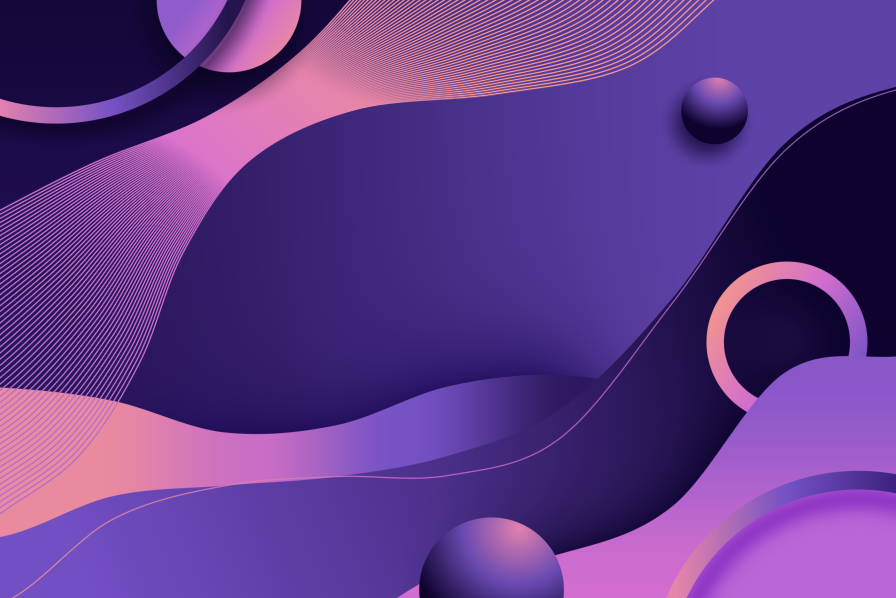
Give the GLSL for this background, as a WebGL 2 fragment shader.

```glsl
#version 300 es
precision highp float;
// Abstract purple background: flowing panels, a line-mesh ribbon, rings and spheres.
// Panel edges are splines over evenly spaced knots; each layer is painted
// back to front with soft shadows, in units of the canvas height.
uniform vec2 u_resolution;
out vec4 fragColor;

const vec3 NIGHT = vec3(0.05, 0.01, 0.18);
const vec3 INDIGO = vec3(0.18, 0.10, 0.38);
const vec3 VIOLET = vec3(0.46, 0.32, 0.77);
const vec3 ORCHID = vec3(0.82, 0.43, 0.81);
const vec3 PEACH = vec3(0.95, 0.58, 0.56);

// Catmull-Rom spline through nine heights, x in knot units
float spline(float h[9], float x) {
  x = clamp(x, 0.0, 7.999);
  int i = int(x);
  float f = fract(x);
  float a = h[max(i - 1, 0)], b = h[i], c = h[i + 1], d = h[min(i + 2, 8)];
  return b + 0.5 * f * (c - a + f * (2.0 * a - 5.0 * b + 4.0 * c - d + f * (3.0 * (b - c) + d - a)));
}

// Approximate signed distance to a spline edge, positive above it
float edgeDist(float h[9], vec2 p) {
  const float K = 8.0 / 1.5, E = 0.002;
  float slope = (spline(h, (p.x + E) * K) - spline(h, (p.x - E) * K)) / (2.0 * E);
  return (p.y - spline(h, p.x * K)) / sqrt(1.0 + slope * slope);
}

float ringDist(vec2 p, float radius, float halfWidth) {
  return abs(length(p) - radius) - halfWidth;
}

float cover(float d, float px) { return smoothstep(px, -px, d); }

float softShadow(float d, float blur) { return smoothstep(blur, -blur, d); }

vec3 ramp(vec3 a, vec3 b, vec3 c, float t) {
  t = clamp(t, 0.0, 1.0) * 2.0;
  return t < 1.0 ? mix(a, b, t) : mix(b, c, t - 1.0);
}

// Sphere lit around a highlight given in radii from its centre
vec3 sphere(vec3 col, vec2 p, float r, vec2 highlight, float px) {
  float t = length(p / r - highlight) / 1.55;
  vec3 shade = ramp(mix(ORCHID, PEACH, 0.5), VIOLET * 0.9, NIGHT, t);
  return mix(col, shade, cover(length(p) - r, px));
}

// Ribbon of fine lines; q runs along and across the diagonal
vec3 mesh(vec3 col, vec2 p, float px) {
  const float LINES = 56.0;
  float upper[9] = float[9](-0.80, -0.74, -0.66, -0.572, -0.46, -0.412, -0.425, -0.45, -0.48);
  float lower[9] = float[9](-0.14, -0.10, -0.155, -0.27, -0.313, -0.22, -0.008, 0.167, 0.20);
  vec2 q = vec2(p.x + p.y, p.x - p.y);
  float k = (q.x - 0.1) / 0.2625;
  float a = spline(upper, k), b = spline(lower, k);
  float s = LINES * (q.y - a) / (b - a);
  float g = max(length(vec2(dFdx(s), dFdy(s))), 1e-4);
  // Dark corner panel behind the upper edge
  vec3 corner = mix(vec3(0.08, 0.03, 0.23), vec3(0.12, 0.05, 0.31), smoothstep(1.0, 0.6, p.y));
  col = mix(col, corner, cover((q.y - a) * 0.7, px));
  // Lines blend to their mean coverage where they crowd together
  float halfW = 0.0011 * u_resolution.y;
  float d = abs(fract(s) - 0.5) / g;
  float line = clamp(halfW + 0.5 - d, 0.0, min(1.0, 2.0 * halfW));
  float ink = mix(line, min(1.0, 2.0 * halfW * g), smoothstep(0.4, 0.8, g));
  float bundle = smoothstep(0.85, 1.2, q.x) * smoothstep(1.85, 1.4, q.x);
  ink = max(ink, bundle * exp(-max(b - q.y, 0.0) / 0.09));
  float inside = cover((a - q.y) * 0.7, px) * cover((q.y - b) * 0.7, px);
  vec3 tint = ramp(vec3(0.70, 0.43, 0.80), vec3(0.86, 0.45, 0.80), PEACH, (q.x - 0.4) / 1.3);
  return mix(col, tint, ink * inside);
}

void main() {
  vec2 p = gl_FragCoord.xy / u_resolution.y;
  float px = 0.75 / u_resolution.y;
  float ribbon[9] = float[9](0.352, 0.330, 0.277, 0.289, 0.354, 0.373, 0.34, 0.30, 0.25);
  float panel[9] = float[9](0.102, 0.170, 0.188, 0.203, 0.238, 0.316, 0.502, 0.760, 0.855);
  float thread[9] = float[9](-0.01, 0.131, 0.1875, 0.203, 0.205, 0.268, 0.494, 0.748, 0.850);
  float hill[9] = float[9](-0.30, -0.25, -0.20, -0.07, 0.047, 0.074, 0.154, 0.377, 0.404);

  // Backdrop, and the ribbon with its shadow
  vec3 col = mix(vec3(0.16, 0.08, 0.35), vec3(0.37, 0.26, 0.66), smoothstep(0.0, 1.35, p.x));
  float d = edgeDist(ribbon, p);
  float shade = smoothstep(0.1, 0.45, p.x) * smoothstep(1.15, 0.85, p.x);
  col = mix(col, vec3(0.10, 0.03, 0.33), 0.75 * shade * exp(-max(d, 0.0) / 0.07));
  vec3 warm = mix(mix(ORCHID, PEACH, 0.75), vec3(0.79, 0.43, 0.77), smoothstep(0.15, 0.43, p.x));
  vec3 band = mix(warm, VIOLET, smoothstep(0.42, 0.68, p.x));
  col = mix(col, mix(band, INDIGO, smoothstep(0.68, 0.96, p.x)), cover(d, px));
  col = mesh(col, p, px);

  // Corner disc and ring
  vec2 c = p - vec2(0.383, 1.0);
  col = mix(col, NIGHT * 0.6, 0.75 * softShadow(length(c + vec2(0.01, 0.025)) - 0.121, 0.05));
  vec3 disc = ramp(vec3(0.56, 0.36, 0.80), ORCHID, PEACH, 0.5 + 0.6 * (dot(c, vec2(0.8, -0.6)) / 0.121 - 0.45));
  col = mix(col, disc, cover(length(c) - 0.121, px));
  c = p - vec2(0.094, 1.139);
  col = mix(col, NIGHT * 0.6, 0.6 * softShadow(ringDist(c + vec2(-0.01, 0.02), 0.332, 0.014), 0.03));
  vec3 hoop = ramp(mix(ORCHID, PEACH, 0.5), VIOLET, INDIGO * 0.8, p.x / 0.38);
  col = mix(col, hoop, cover(ringDist(c, 0.332, 0.0137), px));

  // Lower panel, ring on it, and the thin thread
  d = edgeDist(panel, p);
  vec3 deep = ramp(vec3(0.45, 0.31, 0.77), vec3(0.29, 0.18, 0.53), NIGHT, (p.x + 0.4 * p.y - 0.15) / 1.4);
  float hillD = edgeDist(hill, p);
  deep = mix(deep, NIGHT, 0.8 * smoothstep(0.65, 0.95, p.x) * exp(-max(hillD, 0.0) / 0.06));
  c = p - vec2(1.316, 0.428);
  deep = mix(deep, INDIGO * 0.8, 0.5 * softShadow(length(c) - 0.05, 0.06));
  col = mix(col, deep, cover(d, px));
  vec3 ringTint = ramp(PEACH, ORCHID, VIOLET, 0.5 + dot(c, vec2(0.85, -0.5)) / 0.27);
  col = mix(col, ringTint, cover(ringDist(c, 0.120, 0.0146), px));
  vec3 strand = ramp(PEACH, ORCHID, vec3(0.62, 0.42, 0.80), p.x / 1.5);
  col = mix(col, strand, 0.85 * cover(abs(edgeDist(thread, p)) - 0.001, px));

  // Bright hill with an inset disc and arc
  vec3 slope = mix(ORCHID, vec3(0.54, 0.34, 0.79), smoothstep(0.0, 0.38, p.y));
  c = p - vec2(1.4355, -0.137);
  float r = length(c);
  vec3 inset = mix(vec3(0.73, 0.40, 0.84), vec3(0.57, 0.22, 0.78), exp(-pow((r - 0.303) / 0.024, 2.0)));
  slope = mix(slope, inset, cover(r - 0.32, px));
  vec3 arc = ramp(mix(ORCHID, PEACH, 0.6), VIOLET, INDIGO * 1.3, (p.x - 1.13) / 0.37);
  slope = mix(slope, arc, cover(ringDist(c, 0.334, 0.0156), px));
  col = mix(col, slope, cover(hillD, px));

  // Spheres
  c = p - vec2(1.195, 0.8145);
  col = mix(col, NIGHT, 0.75 * softShadow(length(c + vec2(0.012, 0.02)) - 0.052, 0.03));
  col = sphere(col, c, 0.0557, vec2(0.15, 1.0), px);
  c = p - vec2(0.822, 0.0137);
  col = sphere(col, c, 0.121, vec2(0.38, 0.85), px);
  fragColor = vec4(col, 1.0);
}
```
